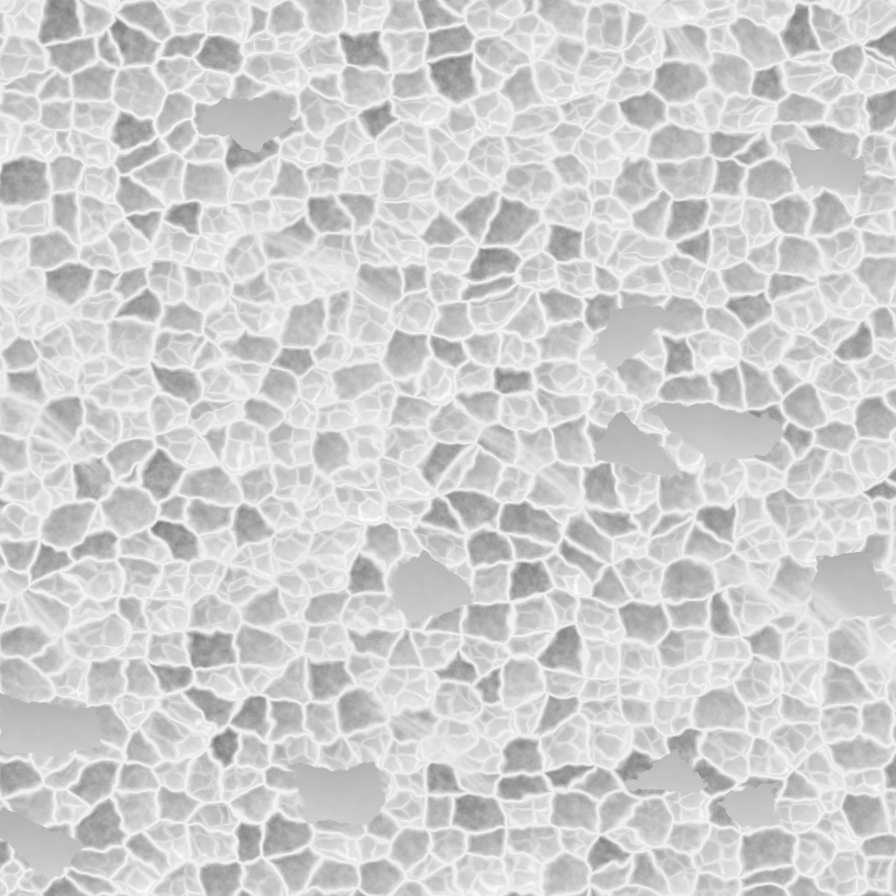
A Shadertoy shader for this texture:

```glsl
// Pale porous foam: bright thin walls around grey pockets, crossed by slanted fibres.

vec2 hash2(vec2 p) {
    vec3 q = fract(p.xyx * vec3(0.1031, 0.1030, 0.0973));
    q += dot(q, q.yzx + 33.33);
    return fract((q.xx + q.yz) * q.zy);
}

float gradientNoise(vec2 p) {
    vec2 i = floor(p), f = fract(p);
    vec2 u = f * f * f * (f * (f * 6.0 - 15.0) + 10.0);
    vec2 o = vec2(0.0, 1.0);
    float a = dot(hash2(i + 90.0) * 2.0 - 1.0, f);
    float b = dot(hash2(i + 90.0 + o.yx) * 2.0 - 1.0, f - o.yx);
    float c = dot(hash2(i + 90.0 + o.xy) * 2.0 - 1.0, f - o.xy);
    float d = dot(hash2(i + 90.0 + o.yy) * 2.0 - 1.0, f - o.yy);
    return mix(mix(a, b, u.x), mix(c, d, u.x), u.y);
}

float fbm(vec2 p) {
    float sum = 0.0, gain = 0.6;
    for (int i = 0; i < 4; i++) {
        sum += gain * gradientNoise(p);
        p = mat2(1.6, 1.2, -1.2, 1.6) * p + 7.3;
        gain *= 0.55;
    }
    return sum;
}

// Seed of a cell relative to p, with a weight that makes pores differ in size
vec3 seedAt(vec2 cell, vec2 p) {
    return vec3(cell + 0.1 + 0.8 * hash2(cell + 11.0) - p, 0.28 * hash2(cell + 57.0).x);
}

// Weighted Voronoi cells: x = distance to wall, y = random value, zw = place in the pore
vec4 pores(vec2 p) {
    vec2 base = floor(p), home = base;
    vec3 nearest = vec3(0.0);
    float best = 9.0;
    for (int k = 0; k < 25; k++) {
        vec2 cell = base + vec2(k % 5 - 2, k / 5 - 2);
        vec3 s = seedAt(cell, p);
        float d = dot(s.xy, s.xy) - s.z;
        if (d < best) { best = d; nearest = s; home = cell; }
    }
    float edge = 9.0;
    for (int k = 0; k < 25; k++) {
        vec2 cell = base + vec2(k % 5 - 2, k / 5 - 2);
        vec3 s = seedAt(cell, p);
        float gap = length(s.xy - nearest.xy);
        if (gap > 0.001)
            edge = min(edge, (dot(s.xy, s.xy) - s.z - best) / (2.0 * gap));
    }
    return vec4(edge, hash2(home + 31.0).x, -nearest.xy);
}

// Soft, frayed bands running down to the right
float fibres(vec2 uv) {
    float cover = 0.0;
    for (int i = 0; i < 9; i++) {
        vec2 seed = hash2(vec2(i, 5));
        vec2 q = uv - (vec2(i % 3, i / 3) + seed) / 3.0;
        float angle = -0.5 - 0.35 * seed.y;
        q = mat2(cos(angle), -sin(angle), sin(angle), cos(angle)) * q;
        q.y += 0.8 * q.x * q.x + 0.006 * gradientNoise(q * 22.0);
        float strands = 0.75 + 0.6 * gradientNoise(q * vec2(12.0, 190.0));
        float across = 1.0 - smoothstep(0.004, 0.018, abs(q.y));
        float along = 1.0 - smoothstep(0.05, 0.13, abs(q.x));
        cover = max(cover, across * along * strands);
    }
    return clamp(cover, 0.0, 1.0);
}

void mainImage(out vec4 fragColor, in vec2 fragCoord) {
    vec2 uv = fragCoord / iResolution.y;
    float region = fbm(uv * 4.0 + 3.0);
    float grain = fbm(uv * 85.0);
    vec2 warp = vec2(fbm(uv * 9.0 + 20.0), fbm(uv * 9.0 + 40.0));
    vec2 ragged = vec2(gradientNoise(uv * 75.0), gradientNoise(uv * 75.0 + 50.0));
    vec2 p = uv + 0.03 * warp + 0.005 * ragged;

    // Pockets: some deep and speckled, each shaded from its upper left
    vec4 pore = pores(p * vec2(23.0, 27.0));
    float depth = clamp(pore.y * pore.y + 0.6 * region, 0.0, 1.0);
    float tone = 0.84 - 0.23 * depth;
    tone += 0.13 * dot(pore.zw, vec2(0.5, -0.8));
    tone += grain * (0.06 + 0.16 * depth);
    tone += 0.04 * gradientNoise(mat2(0.8, 0.6, -0.6, 0.8) * uv * vec2(40.0, 130.0));

    // Small faint cells inside the shallow pockets
    vec4 small = pores(p * vec2(42.0, 50.0) + 17.0);
    float smallWall = 1.0 - smoothstep(0.02, 0.2, small.x);
    float shallow = 1.0 - smoothstep(0.15, 0.5, depth);
    tone += shallow * (0.08 * smallWall - 0.07 * small.y * small.y);

    // Bright walls with a soft inner slope
    float thickness = 0.13 + 0.08 * gradientNoise(uv * 30.0);
    float slope = 1.0 - smoothstep(0.02, thickness + 0.05, pore.x);
    float crest = 1.0 - smoothstep(0.015, 0.075, pore.x);
    tone = mix(tone, 0.89 + 0.04 * grain, 0.85 * slope);
    tone = mix(tone, 0.96, crest * (0.7 + 0.5 * region));

    // A few wide smooth hollows
    vec4 hollow = pores(p * vec2(9.0, 13.0) + 5.0);
    float open = smoothstep(0.12, 0.16, hollow.x + 0.08 * grain) * step(0.9, hollow.y);
    float hollowTone = 0.75 - 0.12 * hollow.w + 0.02 * grain;
    tone = mix(tone, hollowTone, open);

    tone = mix(tone, 0.91 + 0.05 * grain, 0.85 * fibres(uv));
    fragColor = vec4(vec3(clamp(tone, 0.0, 0.98)), 1.0);
}
```
